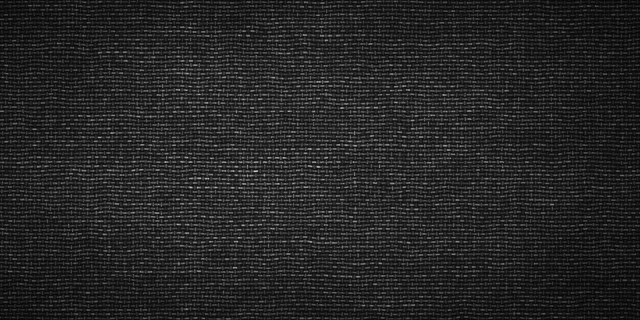
Reproduce this texture procedurally as a WebGL 1 fragment shader.

```glsl
precision highp float;

uniform vec2 u_resolution;

float hash(vec2 p) {
  vec3 h = fract(vec3(p.xyx) * 0.1031);
  h += dot(h, h.yzx + 33.33);
  return fract((h.x + h.y) * h.z);
}

float noise(vec2 p) {
  vec2 i = floor(p);
  vec2 f = fract(p);
  f = f * f * (3.0 - 2.0 * f);
  return mix(mix(hash(i), hash(i + vec2(1.0, 0.0)), f.x),
             mix(hash(i + vec2(0.0, 1.0)), hash(i + vec2(1.0, 1.0)), f.x), f.y);
}

// Soft-edged rectangle coverage
float bar(vec2 p, vec2 halfSize, float soft) {
  vec2 edge = 1.0 - smoothstep(halfSize - soft, halfSize + soft, abs(p));
  return edge.x * edge.y;
}

// Plain weave: weft and warp floats alternate like a checkerboard
float weave(vec2 p, float pixel) {
  vec2 q = p * vec2(78.0, 76.0);
  q += 0.5 * (vec2(noise(q * 0.23), noise(q * 0.23 + 41.0)) - 0.5);
  vec2 cell = floor(q);
  vec2 f = fract(q) - 0.5;
  float weftOnTop = mod(cell.x + cell.y, 2.0);
  float soft = clamp(pixel * 76.0, 0.12, 0.2);

  // Slow brightness changes along each yarn
  float weftSlub = noise(vec2(q.x * 0.09, cell.y * 7.0 + 3.5));
  float warpSlub = noise(vec2(cell.x * 5.0 + 80.5, q.y * 0.08));
  float weft = bar(f, vec2(0.52, 0.2), soft) * mix(0.2, 0.42, weftSlub);
  float warp = bar(f, vec2(0.15, 0.45), soft) * mix(0.14, 0.32, warpSlub);

  // Uneven knots, with the weft faintly visible beneath the warp
  float knot = mix(0.65, 1.3, hash(cell + 17.0));
  float yarn = mix(max(warp, weft * 0.45), weft, weftOnTop) * knot;

  // A few pale fibres
  float fibre = smoothstep(0.96, 1.0, hash(cell + 203.0));
  yarn += fibre * 0.15 * bar(f, vec2(0.35, 0.2), soft);
  return 0.07 + yarn;
}

void main() {
  vec2 uv = gl_FragCoord.xy / u_resolution;
  vec2 p = gl_FragCoord.xy / u_resolution.y;
  float pixel = 1.0 / u_resolution.y;

  // Average four samples per pixel
  float shade = 0.0;
  for (int i = 0; i < 4; i++) {
    vec2 corner = vec2(mod(float(i), 2.0), floor(float(i) * 0.5)) - 0.5;
    shade += 0.25 * weave(p + corner * 0.5 * pixel, pixel * 0.5);
  }

  // Fuzzy grain and cloudy wear
  shade *= 0.7 + 0.6 * noise(p * 230.0);
  shade *= 0.92 + 0.16 * noise(p * 5.0);

  // Darkened borders
  float border = length((uv - vec2(0.45, 0.52)) * vec2(1.7, 1.5));
  shade *= 1.06 - 0.66 * smoothstep(0.2, 1.3, border);

  gl_FragColor = vec4(vec3(shade), 1.0);
}
```
